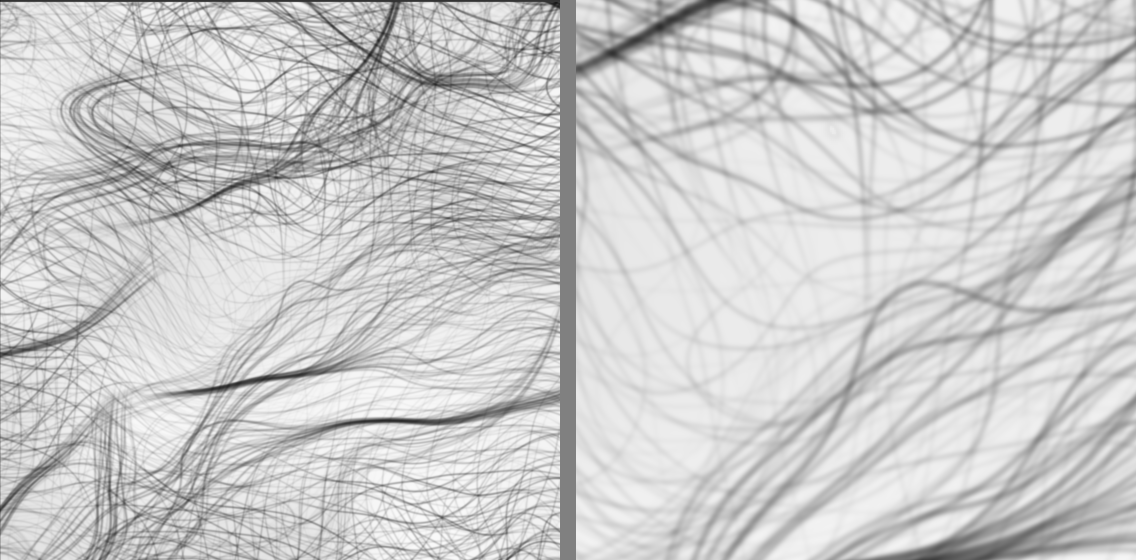
Left, the full canvas; right, a detail of the centre.
Reproduce this background procedurally as a Shadertoy shader.

```glsl
float hash(vec2 p) {
    return fract(sin(dot(p, vec2(127.1, 311.7))) * 43758.5453);
}

// Value noise with quintic easing, so contour slopes stay continuous
float noise(vec2 p) {
    vec2 i = floor(p), f = fract(p);
    f = f * f * f * (f * (f * 6.0 - 15.0) + 10.0);
    return mix(mix(hash(i), hash(i + vec2(1, 0)), f.x),
               mix(hash(i + vec2(0, 1)), hash(i + vec2(1, 1)), f.x), f.y);
}

// Soft hairlines along the half-integer levels of a field
float contour(float field, float width) {
    float slope = length(vec2(dFdx(field), dFdy(field))) * iResolution.y;
    float d = abs(fract(field) - 0.5) / max(slope, 0.05);
    return exp(-d * d / (width * width));
}

vec2 normalTo(float angle) {
    return vec2(-sin(angle), cos(angle));
}

// Faint hatching: mostly near-horizontal threads, every fourth layer steep
float meshInk(vec2 p) {
    float flow = noise(p * 2.3 + 4.0) + 0.4 * noise(p * 5.0 + 9.0);
    float density = 0.35 + 1.3 * smoothstep(0.2, 0.8, noise(p * 2.6 + 31.0));
    float ink = 0.0;
    for (int i = 0; i < 24; i++) {
        float k = float(i);
        vec2 seed = vec2(k * 7.3, k * 3.1) + 11.0;
        bool steep = i % 4 == 3;
        float angle = (steep ? 1.4 : 0.1) + 0.9 * (hash(seed) - 0.5);
        float bend = 0.22 * flow + 0.2 * noise(p * 3.2 + seed);
        float field = 20.0 * (dot(p, normalTo(angle)) + bend);
        float threadAlpha = 0.02 + 0.16 * hash(vec2(floor(field), k));
        float patchFade = smoothstep(0.25, 0.75, noise(p * 3.5 + seed.yx));
        ink += contour(field, 0.0021) * threadAlpha * patchFade * (steep ? 0.8 : 1.4);
    }
    return ink * density;
}

// Bundles of threads that pinch into dark strands and fan out again
float strandInk(vec2 p) {
    float ink = 0.0;
    for (int g = 0; g < 6; g++) {
        float k = float(g);
        vec2 seed = vec2(k * 13.7, k * 5.9) + 2.0;
        float angle = 0.5 + 0.5 * (hash(seed) - 0.5);
        float base = 1.6 * dot(p, normalTo(angle)) + hash(seed.yx)
                   + 0.85 * noise(p * 2.6 + seed) + 0.16 * noise(p * 6.5 + seed);
        float pinch = noise(p * 3.0 + seed.yx + 40.0);
        float spread = 0.02 + 0.55 * pinch * pinch;
        float presence = smoothstep(0.25, 0.6, noise(p * 1.9 + seed + 70.0));
        for (int j = 0; j < 18; j++) {
            float t = float(j) / 17.0;
            float drift = t + noise(p * 3.5 + seed + 17.0 * t) - 1.0;
            float threadAlpha = 0.06 + 0.2 * hash(vec2(t * 9.0, k));
            ink += contour(base + spread * drift, 0.0024) * threadAlpha * presence;
        }
    }
    return ink;
}

void mainImage(out vec4 fragColor, in vec2 fragCoord) {
    vec2 p = fragCoord / iResolution.y;

    // Ink absorbs light, so overlapping threads darken multiplicatively
    float haze = 0.1 * noise(p * 4.0 + 55.0);
    float shade = 0.985 * exp(-meshInk(p) - strandInk(p) - haze);

    // Dark rim along the top, a faint one on the left
    shade = mix(shade, 0.2, smoothstep(0.995, 0.998, p.y));
    shade *= 1.0 - 0.35 * smoothstep(0.002, 0.0, p.x);

    fragColor = vec4(vec3(max(shade, 0.08)), 1.0);
}
```
